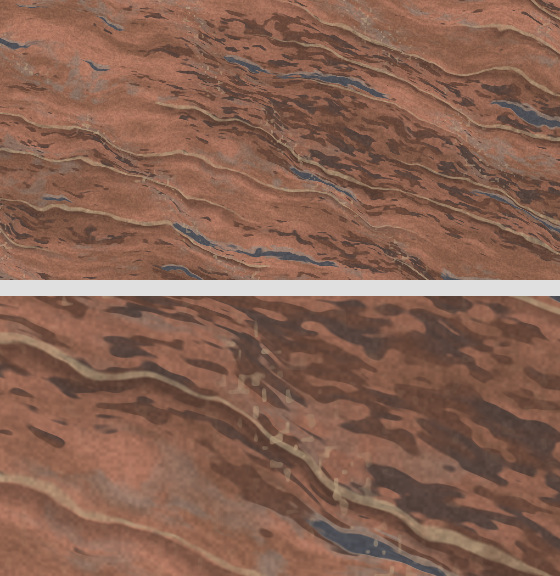
Top: the whole. Bottom: its middle third, enlarged.
A WebGL 2 fragment shader for this texture:

```glsl
#version 300 es
precision highp float;
// Polished red stone: sloping folded strata, dark lenses, cream and slate veins.
uniform vec2 u_resolution;
out vec4 fragColor;

const vec3 SALMON = vec3(0.685, 0.465, 0.378);
const vec3 RUST   = vec3(0.530, 0.365, 0.285);
const vec3 UMBER  = vec3(0.385, 0.265, 0.215);
const vec3 SOOT   = vec3(0.285, 0.235, 0.220);
const vec3 SLATE  = vec3(0.270, 0.285, 0.320);
const vec3 ASH    = vec3(0.540, 0.480, 0.440);
const vec3 CREAM  = vec3(0.690, 0.600, 0.480);

float hash(vec2 cell) {
    vec3 q = fract(cell.xyx * 0.1031);
    q += dot(q, q.yzx + 33.33);
    return fract((q.x + q.y) * q.z);
}

float noise(vec2 p) {
    vec2 i = floor(p), f = fract(p);
    f = f * f * (3.0 - 2.0 * f);
    return mix(mix(hash(i), hash(i + vec2(1, 0)), f.x),
               mix(hash(i + vec2(0, 1)), hash(i + vec2(1, 1)), f.x), f.y);
}

float fbm(vec2 p) {
    float sum = 0.0, amp = 0.5;
    for (int k = 0; k < 4; k++) {
        sum += amp * noise(p);
        p = p * 2.03 + 17.3;
        amp *= 0.5;
    }
    return sum / 0.9375;
}

// Position across one period of the diagonal faults, 0.5 at the fault.
float faultPhase(vec2 p) {
    return fract((p.x + 0.9 * p.y + 0.28 * fbm(p * 3.0 + 40.0)) / 0.65);
}

// x runs along the layers, y across them.
vec2 strata(vec2 p, float phase) {
    float fold = 0.24 * (fbm(p * vec2(1.5, 2.0) + 5.0) - 0.5);
    float ripple = 0.05 * (fbm(p * 6.0 + 21.0) - 0.5);
    float slip = 0.055 * (smoothstep(0.38, 0.62, phase) - phase);
    return vec2(p.x - 0.3 * p.y, p.y + 0.3 * p.x + fold + ripple + slip);
}

// Signed distance to the nearest vein (x) and its strength along the layer (y).
vec2 vein(vec2 layer, float period, float seed) {
    float row = floor(layer.y / period);
    float key = row * 7.37 + seed;
    float center = 0.5 + 0.3 * (noise(vec2(layer.x * 2.5, key)) - 0.5)
                 + 0.1 * (noise(vec2(layer.x * 13.0, key + 3.0)) - 0.5);
    float strength = smoothstep(0.42, 0.62, noise(vec2(layer.x * 1.7 + seed, key + 60.0)));
    return vec2((fract(layer.y / period) - center) * period, strength);
}

float band(float d, float halfWidth, float soft) {
    return 1.0 - smoothstep(halfWidth - soft, halfWidth + soft, abs(d));
}

void main() {
    vec2 p = gl_FragCoord.xy / u_resolution.y;
    float soft = max(0.0022, 0.6 / u_resolution.y);
    float phase = faultPhase(p);
    vec2 layer = strata(p, phase);

    // Streaked salmon and rust ground
    float broad = fbm(layer * vec2(1.6, 9.0) + 9.0);
    float streak = fbm(layer * vec2(9.0, 48.0) + 3.0);
    vec3 color = mix(RUST, SALMON, smoothstep(0.32, 0.66, 0.55 * broad + 0.45 * streak));

    // Ashy crushed stone along the faults
    float crushed = band(phase - 0.5, 0.10, 0.10) * smoothstep(0.35, 0.65, fbm(p * 7.0));
    float ashy = max(crushed, smoothstep(0.50, 0.70, fbm(layer * vec2(3.0, 14.0) + 70.0)));
    color = mix(color, ASH, 0.65 * ashy * smoothstep(0.35, 0.65, fbm(layer * vec2(26.0, 60.0))));

    // Dark lenses gathered in bands
    float zone = smoothstep(0.40, 0.64, fbm(layer * vec2(1.3, 6.5) + 31.0));
    float lens = 0.6 * noise(layer * vec2(19.0, 72.0)) + 0.4 * noise(layer * vec2(46.0, 150.0) + 8.0);
    float limit = mix(0.86, 0.50, zone);
    float dark = smoothstep(limit - 0.06, limit + 0.06, lens);
    color = mix(color, UMBER, 0.30 * zone);
    color = mix(color, mix(UMBER, SOOT, smoothstep(0.4, 0.7, streak)), 0.85 * dark);

    // Cream veins with a brown shadow on the lower side
    vec2 pale = vein(layer, 0.135, 11.0);
    float ragged = pale.x + 0.006 * (lens - 0.5);
    float below = smoothstep(-0.034, -0.004, ragged) * (1.0 - smoothstep(-0.002, 0.002, ragged));
    color = mix(color, UMBER * 0.9, 0.85 * below * pale.y * smoothstep(0.2, 0.5, streak));
    float paleWidth = 0.0065 * pale.y * noise(vec2(layer.x * 9.0, 2.0)) + 0.001;
    float paleLine = band(ragged - 0.004, paleWidth, soft) * smoothstep(0.1, 0.5, pale.y);
    color = mix(color, CREAM, 0.8 * paleLine * (0.55 + 0.45 * noise(p * 60.0)));

    // Broken slate veins with an ashy rim
    vec2 blue = vein(layer + vec2(0.0, 0.07), 0.17, 47.0);
    float torn = blue.x + 0.026 * (lens - 0.5);
    float blueWidth = 0.017 * blue.y * smoothstep(0.25, 0.75, noise(vec2(layer.x * 8.0, 5.0)));
    float present = smoothstep(0.001, 0.005, blueWidth);
    color = mix(color, ASH * 1.08, 0.7 * present * band(torn - 0.004, blueWidth + 0.003, soft));
    color = mix(color, SLATE, 0.88 * present * band(torn, blueWidth * 0.72, soft));

    // Pale crumbs and fine mineral grain
    float crumb = smoothstep(0.74, 0.86, noise(p * 105.0 + 13.0));
    color = mix(color, CREAM * 1.05, 0.6 * crumb * max(crushed, 0.12));
    float grain = 0.6 * noise(p * 230.0) + 0.4 * noise(layer * vec2(70.0, 190.0)) - 0.5;
    color *= 1.0 + 0.24 * grain;

    fragColor = vec4(color, 1.0);
}
```
